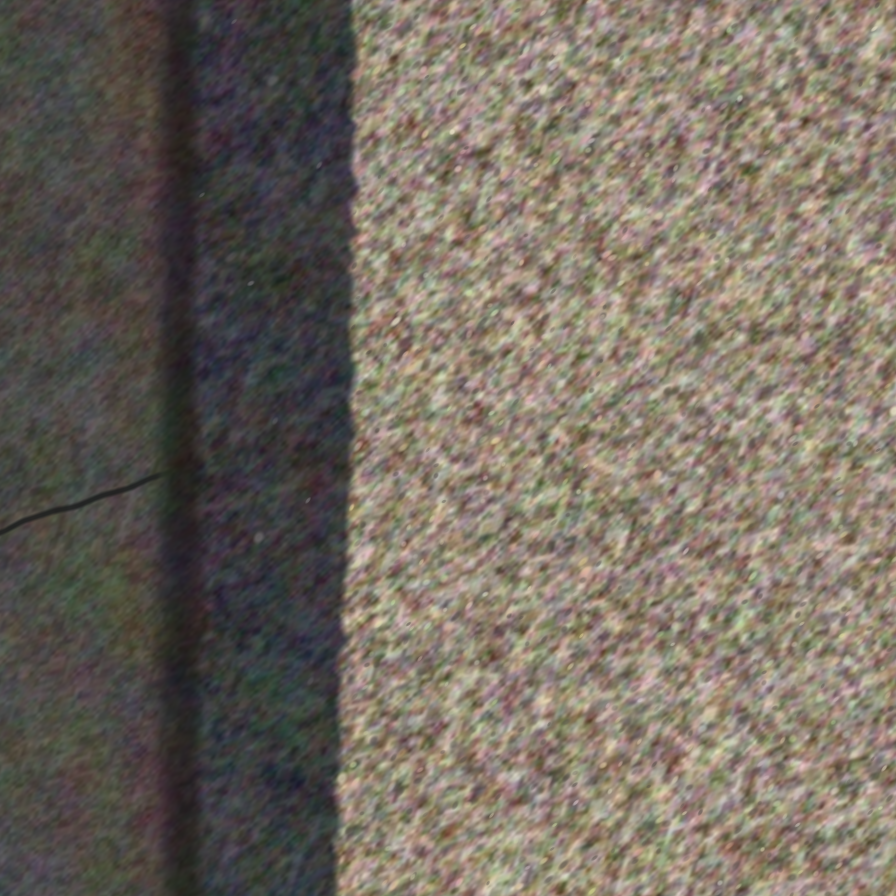
Write a WebGL 2 fragment shader that draws this texture.

```glsl
#version 300 es
precision highp float;
// Sunlit gravel beside a shaded kerb: a slab, a dark joint, a shadowed strip.
// Vertical bands set the base colours; layered value noise adds grain and tint,
// and a jittered cell grid scatters pale pebbles and dark pits.
uniform vec2 u_resolution;
out vec4 outColor;

float hash(vec2 p) {
  return fract(sin(dot(p, vec2(127.1, 311.7))) * 43758.55);
}

// Smooth value noise centred on zero
float noise(vec2 p) {
  vec2 i = floor(p), f = fract(p);
  f = f * f * (3.0 - 2.0 * f);
  float low = mix(hash(i), hash(i + vec2(1, 0)), f.x);
  float high = mix(hash(i + vec2(0, 1)), hash(i + vec2(1, 1)), f.x);
  return mix(low, high, f.y) - 0.5;
}

// One noise value per colour channel
vec3 tintNoise(vec2 p) {
  return vec3(noise(p), noise(p + 37.3), noise(p + 81.7));
}

// Scattered soft stones: coverage of one random subset of grid cells
float stones(vec2 p, float share, float seed) {
  vec2 cell = floor(p);
  float cover = 0.0;
  for (int y = -1; y <= 1; y++) {
    for (int x = -1; x <= 1; x++) {
      vec2 id = cell + vec2(x, y);
      vec2 key = id + seed;
      vec2 d = p - id - 0.2 - 0.6 * vec2(hash(key), hash(key + 19.4));
      float angle = 6.283 * hash(key + 7.1), c = cos(angle), s = sin(angle);
      d = mat2(c, s, -s, c) * d * vec2(1.0, 1.35);
      float radius = mix(0.2, 0.48, hash(key + 53.2));
      float present = step(hash(key + 91.6), share) * mix(0.4, 1.0, hash(key + 3.8));
      cover = max(cover, present * (1.0 - smoothstep(radius * 0.3, radius, length(d))));
    }
  }
  return cover;
}

void main() {
  vec2 uv = gl_FragCoord.xy / u_resolution;

  // Grain coordinates, sheared so that grains lean to the upper right
  vec2 g = vec2(uv.x - 0.3 * uv.y, uv.y - 0.25 * uv.x);
  float coarse = noise(g * 75.0);
  float medium = noise(g * 125.0 + 11.0);
  float fine = noise(g * 230.0 + 5.0);
  vec3 tint = tintNoise(g * 110.0);
  vec3 stain = tintNoise(uv * vec2(22.0, 15.0)) + 0.6 * tintNoise(uv * 45.0 + 9.0);
  float patches = noise(uv * 7.0 + 2.0) + 0.6 * noise(uv * 19.0);

  // Sunlit gravel
  vec3 gravel = vec3(0.585, 0.535, 0.47);
  gravel += 0.22 * coarse + 0.27 * medium + 0.18 * fine + 0.035 * patches;
  gravel += 0.13 * tint + 0.02 * stain;
  gravel = mix(gravel, vec3(0.33, 0.30, 0.28), 0.6 * stones(g * 62.0, 0.22, 4.0));
  vec3 pebble = vec3(0.83, 0.79, 0.68) + 0.2 * tint;
  gravel = mix(gravel, pebble, 0.7 * stones(g * 58.0, 0.2, 31.0));
  gravel = mix(gravel, vec3(0.91, 0.88, 0.78), 0.85 * stones(g * 46.0, 0.03, 63.0));

  // Shadowed strip of the same gravel
  vec3 strip = vec3(0.222, 0.224, 0.235) + 0.075 * coarse + 0.08 * medium + 0.06 * fine;
  strip += 0.07 * tint + 0.05 * stain + 0.02 * patches;
  strip = mix(strip, vec3(0.46, 0.45, 0.46), 0.7 * stones(g * 50.0, 0.04, 17.0));

  // Slab, browner towards the joint and a little lighter at the foot
  vec3 slab = vec3(0.293, 0.288, 0.27) + 0.015 * (0.5 - uv.y);
  slab += 0.05 * coarse + 0.06 * medium + 0.07 * fine + 0.03 * patches;
  slab += 0.05 * tint + 0.05 * stain;
  slab += vec3(0.012, -0.018, -0.02) * smoothstep(0.08, 0.17, uv.x);

  // Hairline crack rising across the slab into the joint
  float crackY = 0.408 + 0.34 * uv.x + 0.006 * noise(vec2(uv.x * 35.0, 3.0));
  float crack = 1.0 - smoothstep(0.001, 0.0055, abs(uv.y - crackY));
  slab = mix(slab, vec3(0.11, 0.115, 0.115), 0.85 * crack);

  // Joint with a soft left lip and a firmer right lip
  float wobble = 0.006 * noise(vec2(uv.y * 9.0, 1.0)) + 0.004 * noise(vec2(uv.y * 40.0, 6.0));
  float x = uv.x + wobble;
  float bend = 0.006 * smoothstep(0.75, 0.45, uv.y);
  vec3 joint = vec3(0.158, 0.146, 0.145) + 0.035 * medium + 0.03 * fine;
  joint += 0.03 * tint + 0.05 * stain + 0.03 * smoothstep(0.205, 0.18, x);

  // Assemble the bands from left to right
  vec3 color = mix(slab, joint, smoothstep(0.165, 0.192, x));
  color = mix(color, strip, smoothstep(0.207, 0.228, x - bend));
  float sunEdge = mix(0.375, 0.394, smoothstep(0.0, 0.65, uv.y));
  sunEdge += 0.007 * noise(vec2(uv.y * 70.0, 8.0)) + 0.006 * coarse;
  color = mix(color, gravel, smoothstep(-0.006, 0.007, uv.x - sunEdge));

  outColor = vec4(clamp(color, 0.0, 1.0), 1.0);
}
```
